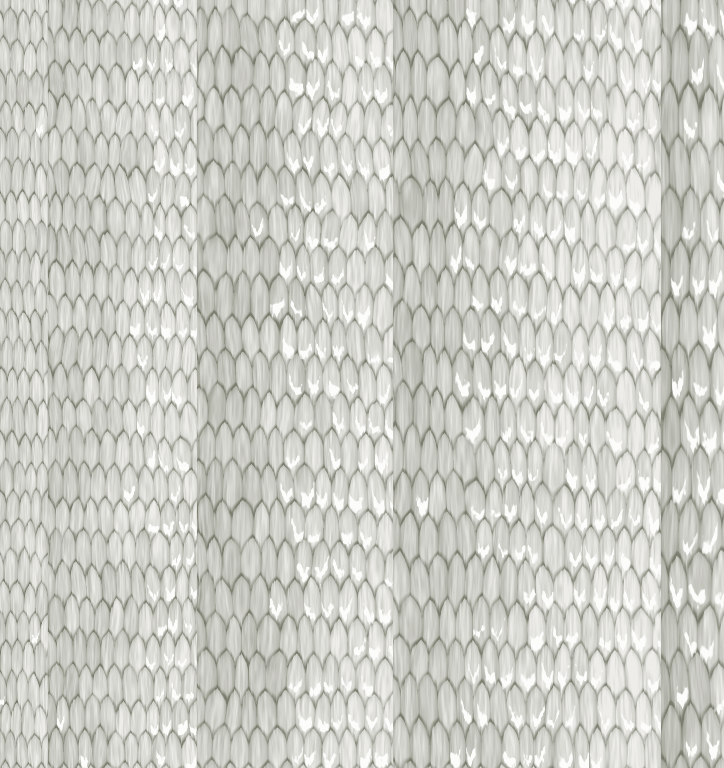
A WebGL 1 fragment shader for this texture:

```glsl
precision highp float;
uniform vec2 u_resolution;

// Fold layout: left edge, right edge, stitches across, rows down
const vec4 FOLD_A = vec4(-0.010, 0.066, 4.5, 25.5);
const vec4 FOLD_B = vec4(0.066, 0.272, 10.0, 23.0);
const vec4 FOLD_C = vec4(0.272, 0.543, 11.0, 20.4);
const vec4 FOLD_D = vec4(0.543, 0.913, 15.0, 18.4);
const vec4 FOLD_E = vec4(0.913, 1.003, 3.4, 14.8);

// Fold look: left tone, right tone, where glints start, row slant
const vec4 LOOK_A = vec4(0.86, 0.95, 1.30, 0.03);
const vec4 LOOK_B = vec4(0.77, 0.99, 0.64, 0.06);
const vec4 LOOK_C = vec4(0.67, 0.99, 0.44, 0.07);
const vec4 LOOK_D = vec4(0.69, 1.08, 0.23, 0.10);
const vec4 LOOK_E = vec4(0.52, 0.88, 0.22, 0.06);

const vec3 SHADE_COLOR = vec3(0.57, 0.58, 0.53);
const vec3 YARN_COLOR = vec3(0.86, 0.86, 0.84);
const vec3 GLINT_COLOR = vec3(0.99, 0.99, 0.985);

const vec2 WOBBLE = vec2(0.4, 0.22);
const float STITCH_HALF_WIDTH = 0.48;
const float STITCH_HALF_HEIGHT = 0.68;
const float EDGE_SOFTNESS = 0.06;
const float GAP_DEPTH = 0.5;
const float TIP_SHADOW = 0.75;
const float FIBRE_CONTRAST = 0.42;
const float STITCH_VARIATION = 0.2;
const float GLINT_CHANCE = 0.74;
const float STRAY_CHANCE = 0.02;
const float CREASE_WIDTH = 0.004;

float hash(vec2 p) {
  vec3 q = fract(vec3(p.xyx) * 0.1031);
  q += dot(q, q.yzx + 33.33);
  return fract((q.x + q.y) * q.z);
}

float noise(vec2 p) {
  vec2 i = floor(p), f = fract(p);
  f = f * f * (3.0 - 2.0 * f);
  return mix(mix(hash(i), hash(i + vec2(1.0, 0.0)), f.x),
             mix(hash(i + vec2(0.0, 1.0)), hash(i + vec2(1.0, 1.0)), f.x), f.y);
}

// Ragged V of light near the foot of a stitch
float glint(vec2 q, vec2 id) {
  float lean = (hash(id + 7.1) - 0.5) * 0.36;
  float size = mix(0.06, 0.15, hash(id + 11.7));
  float x = q.x - lean;
  float arm = abs(x) * mix(0.2, 0.9, hash(id + 19.3)) + x * (hash(id + 23.9) - 0.5);
  float ragged = (noise(q * 9.0 + id * 5.0) - 0.5) * 0.16;
  float body = abs(q.y + 0.27 - arm) + ragged;
  return (1.0 - smoothstep(size - 0.04, size + 0.04, body))
       * (1.0 - smoothstep(0.24, 0.36, abs(x) + ragged));
}

vec3 knit(vec2 p, vec4 fold, vec4 look) {
  float across = (p.x - fold.x) / (fold.y - fold.x);
  vec2 seed = vec2(fold.z * 13.0, fold.w * 7.0);
  float drop = look.w * (p.x - fold.x) * (0.4 + 1.2 * p.y);
  vec2 g = vec2(across * fold.z, (p.y + drop) * fold.w);
  vec2 drift = g * 0.6 + seed;
  g += WOBBLE * (vec2(noise(drift), noise(drift + 40.0)) - 0.5);

  float tone = mix(look.x, look.y, smoothstep(-0.1, 1.0, across));
  tone += 0.12 * (noise(g * vec2(0.25, 0.5) + seed) - 0.5);
  float fibre = noise(g * vec2(9.0, 1.8) + seed)
              + 0.5 * noise(g * vec2(17.0, 4.0) + seed) - 0.75;
  float smudge = mix(0.45, 1.4, noise(g * vec2(3.1, 4.3) + seed));
  float shade = tone - GAP_DEPTH;
  float shine = 0.0;

  // Lower rows overlap the feet of the rows above
  for (int k = 0; k < 3; k++) {
    float row = floor(g.y) + 1.0 - float(k);
    float x = g.x + 0.5 * mod(row, 2.0);
    vec2 id = vec2(floor(x), row) + floor(seed);
    vec2 q = vec2(fract(x) - 0.5, g.y - row - 0.5);
    float variation = hash(id) - 0.5;
    q.y += variation * 0.08;

    float taper = 1.0 - pow(abs(q.y) / STITCH_HALF_HEIGHT, 2.8);
    float inside = STITCH_HALF_WIDTH * taper - abs(q.x + 0.08 * fibre);
    float cover = smoothstep(-EDGE_SOFTNESS, EDGE_SOFTNESS, inside);
    float tip = smoothstep(-0.3, -0.02, inside) * smoothstep(0.12, 0.42, q.y);
    float yarn = tone + STITCH_VARIATION * variation
               + 0.22 * smoothstep(0.0, 0.28, inside) - 0.12;

    float place = (id.x - floor(seed.x) + 0.5 - 0.5 * mod(row, 2.0)) / fold.z;
    float chance = STRAY_CHANCE
      + GLINT_CHANCE * smoothstep(look.z - 0.06, look.z + 0.08, place);
    float lit = step(hash(id + 3.7), chance) * glint(q, id);

    shade = mix(shade - TIP_SHADOW * smudge * tip * (1.0 - cover), yarn, cover);
    shine = mix(shine * (1.0 - 0.4 * tip), lit, cover);
  }

  shade += FIBRE_CONTRAST * fibre;
  shade -= 0.2 * (1.0 - smoothstep(0.0, CREASE_WIDTH, p.x - fold.x));
  vec3 color = mix(SHADE_COLOR, YARN_COLOR, clamp(shade, -0.3, 1.25));
  return mix(color, GLINT_COLOR, shine);
}

// Lay a fold over whatever lies to its left
vec3 lay(vec3 under, vec2 p, vec4 fold, vec4 look) {
  float soft = 0.7 / u_resolution.x;
  return mix(under, knit(p, fold, look), smoothstep(-soft, soft, p.x - fold.x));
}

void main() {
  vec2 p = gl_FragCoord.xy / u_resolution;
  vec3 color = knit(p, FOLD_A, LOOK_A);
  color = lay(color, p, FOLD_B, LOOK_B);
  color = lay(color, p, FOLD_C, LOOK_C);
  color = lay(color, p, FOLD_D, LOOK_D);
  color = lay(color, p, FOLD_E, LOOK_E);
  gl_FragColor = vec4(color, 1.0);
}
```
